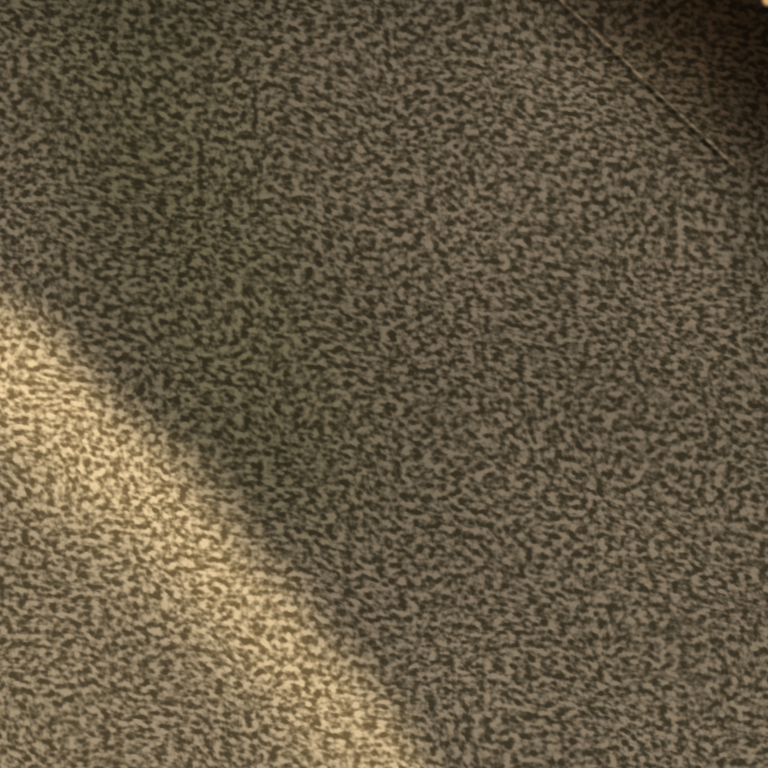
This texture is drawn by a Shadertoy shader. Its source:

```glsl
// Grained leather in shade, crossed by a soft diagonal band of warm light.

vec2 hashGradient(vec2 cell) {
    vec3 p = fract(vec3(cell.xyx) * vec3(0.1031, 0.1030, 0.0973));
    p += dot(p, p.yzx + 33.33);
    float angle = 6.2832 * fract((p.x + p.y) * p.z);
    return vec2(cos(angle), sin(angle));
}

float gradientNoise(vec2 p) {
    vec2 i = floor(p), f = fract(p);
    vec2 w = f * f * f * (f * (f * 6.0 - 15.0) + 10.0);
    float a = dot(hashGradient(i), f);
    float b = dot(hashGradient(i + vec2(1, 0)), f - vec2(1, 0));
    float c = dot(hashGradient(i + vec2(0, 1)), f - vec2(0, 1));
    float d = dot(hashGradient(i + vec2(1, 1)), f - vec2(1, 1));
    return mix(mix(a, b, w.x), mix(c, d, w.x), w.y);
}

// Pebbled grain, stretched sideways and bent by a slow warp
float leatherGrain(vec2 p) {
    vec2 warp = vec2(gradientNoise(p * 7.0), gradientNoise(p * 7.0 + 41.0));
    vec2 q = p + 0.012 * warp;
    q.y += 0.16 * q.x;
    float pebbles = gradientNoise(q * vec2(76.0, 112.0));
    float creases = gradientNoise(q * vec2(118.0, 150.0) + 17.0);
    float fine = gradientNoise(q * vec2(215.0, 240.0) + 63.0);
    return pebbles + 0.8 * creases + 0.3 * fine;
}

// Light band below a curved diagonal edge, fading out further down
float lightBand(vec2 p) {
    float edge = 0.64 - 0.75 * p.x - 0.6 * p.x * p.x;
    float depth = edge - p.y + 0.03 * gradientNoise(p * 9.0);
    float rise = smoothstep(-0.035, 0.10, depth);
    float fall = 1.0 - smoothstep(0.12, 0.36, depth);
    return rise * mix(0.24, 1.0, fall) * mix(1.0, 0.78, smoothstep(0.0, 0.5, p.x));
}

void mainImage(out vec4 fragColor, in vec2 fragCoord) {
    vec2 uv = fragCoord / iResolution.xy;
    float light = lightBand(uv);

    // Grain colours, from creases to pebble tops
    float relief = smoothstep(-0.62, 0.62, leatherGrain(uv));
    vec3 shaded = mix(vec3(0.215, 0.19, 0.135), vec3(0.505, 0.45, 0.37), relief);
    vec3 lit = mix(vec3(0.50, 0.41, 0.26), vec3(0.95, 0.84, 0.65), relief);

    // Broad mottling, with a dim diagonal through the upper left
    float dimAxis = (uv.x - 0.30 + 0.35 * (uv.y - 0.55)) / 0.16;
    float dim = exp(-dimAxis * dimAxis) * smoothstep(0.2, 0.45, uv.y);
    float tone = 1.0 + 0.10 * gradientNoise(uv * 5.0 + 8.0) - 0.11 * dim;
    tone += 0.10 * (1.0 - smoothstep(0.0, 0.5, uv.y));
    shaded *= tone;
    shaded = mix(shaded, shaded * vec3(0.97, 1.0, 0.92), dim);
    vec3 color = mix(shaded, lit, light);

    // Dark fold in the upper right corner
    float fold = (uv.x - 0.73 + 1.05 * (uv.y - 1.0)) / 1.45;
    float shadow = smoothstep(-0.09, 0.14, fold);
    shadow *= smoothstep(0.60, 0.88, uv.y);
    color *= mix(vec3(1.0), vec3(0.44, 0.36, 0.27), shadow);
    color *= 1.0 - 0.22 * smoothstep(0.90, 1.0, uv.x) * smoothstep(0.45, 0.8, uv.y);
    color *= 1.0 - 0.12 * smoothstep(0.9, 1.0, uv.y);

    // Thin raised seam with a dark groove beside it
    float seamOffset = fold + 0.003 * gradientNoise(uv * 22.0);
    float seamLength = smoothstep(0.765, 0.80, uv.y);
    float ridge = exp(-pow(seamOffset / 0.0019, 2.0));
    float groove = exp(-pow((seamOffset + 0.005) / 0.0028, 2.0));
    color *= 1.0 - 0.38 * groove * seamLength;
    color += vec3(0.12, 0.10, 0.07) * ridge * seamLength;

    // Bright glint at the extreme corner
    float corner = length(uv - vec2(1.0));
    color = mix(color, vec3(0.85, 0.65, 0.42), 1.0 - smoothstep(0.003, 0.012, corner));

    fragColor = vec4(clamp(color, 0.0, 1.0), 1.0);
}
```
